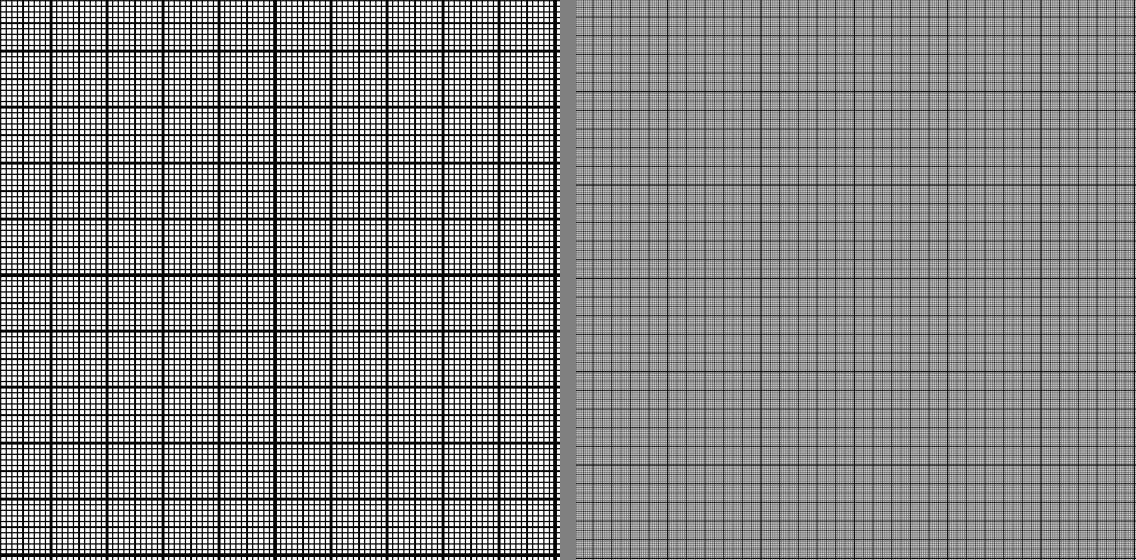
Left: one tile. Right: repeated 3 by 3.
This pattern is drawn by a WebGL 1 fragment shader. Its source:

```glsl
precision highp float;
// Black graph paper grid on white, with four weights of ruled line.

uniform vec2 u_resolution;

const vec3 PAPER = vec3(1.0);
const vec3 INK = vec3(0.005);

// Position of the heaviest crossing; every other rule is aligned to it.
const vec2 GRID_ORIGIN = vec2(0.4912, 0.5087);

// Repeats across the canvas.
const float FINE_COUNT = 100.0;
const float MID_COUNT = 20.0;
const float MAJOR_COUNT = 10.0;
const float HEAVY_COUNT = 2.0;

// Line widths as fractions of the canvas.
const float FINE_WIDTH = 0.0022;
const float MID_WIDTH = 0.0035;
const float MAJOR_WIDTH = 0.0052;
const float HEAVY_WIDTH = 0.0067;

// Signed distance to the nearest of count evenly spaced rules, per axis.
vec2 ruleOffset(vec2 p, float count) {
  return (fract(p * count + 0.5) - 0.5) / count;
}

// Share of each pixel's span that lies inside a rule, per axis.
vec2 ruleCoverage(vec2 p, float count, float width, vec2 pixel) {
  vec2 offset = ruleOffset(p, count);
  vec2 upper = min(offset + 0.5 * pixel, vec2(0.5 * width));
  vec2 lower = max(offset - 0.5 * pixel, vec2(-0.5 * width));
  return clamp((upper - lower) / pixel, 0.0, 1.0);
}

// Ink of all four weights; heavier rules cover finer ones.
vec2 gridCoverage(vec2 p, vec2 pixel) {
  vec2 fine = ruleCoverage(p, FINE_COUNT, FINE_WIDTH, pixel);
  vec2 mid = ruleCoverage(p, MID_COUNT, MID_WIDTH, pixel);
  vec2 major = ruleCoverage(p, MAJOR_COUNT, MAJOR_WIDTH, pixel);
  vec2 heavy = ruleCoverage(p, HEAVY_COUNT, HEAVY_WIDTH, pixel);
  return max(max(fine, mid), max(major, heavy));
}

void main() {
  vec2 pixel = 1.0 / u_resolution;
  vec2 p = gl_FragCoord.xy * pixel - GRID_ORIGIN;

  // Paper remains only where neither direction is inked.
  vec2 bare = 1.0 - gridCoverage(p, pixel);
  gl_FragColor = vec4(mix(INK, PAPER, bare.x * bare.y), 1.0);
}
```
